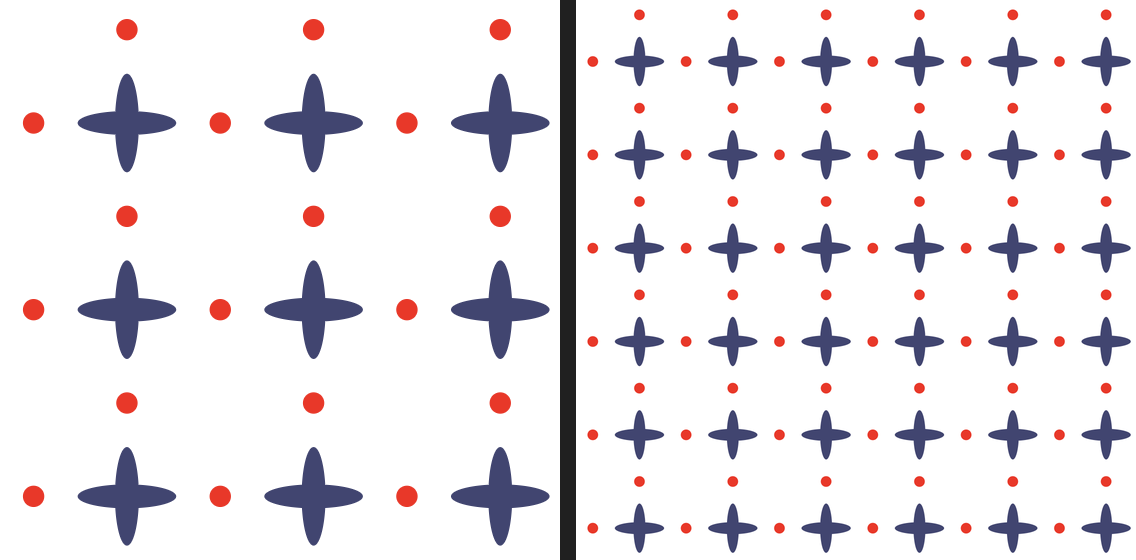
Left, the tile; right, the same tile 2 across and 2 down.
Give the GLSL for this pattern, as a Shadertoy shader.

```glsl
// Seamless grid of navy four-petal crosses with red dots halfway between them.

const float REPEATS      = 3.0;                  // cells across and down
const vec2  CROSS_CENTER = vec2(0.680, 0.341);   // all lengths in cell units
const vec2  PETAL_RADII  = vec2(0.264, 0.0642);  // half length, half width
const float DOT_RADIUS   = 0.0572;

const vec3 PAPER = vec3(1.0);
const vec3 NAVY  = vec3(0.255, 0.270, 0.440);
const vec3 RED   = vec3(0.910, 0.220, 0.160);

// Offset from the nearest repeat of a point, in -0.5 .. 0.5
vec2 wrapCell(vec2 p) {
    return fract(p + 0.5) - 0.5;
}

// First-order signed distance to an axis-aligned ellipse
float ellipseDistance(vec2 p, vec2 radii) {
    vec2 q = p / radii;
    return (dot(q, q) - 1.0) / max(2.0 * length(q / radii), 1e-4);
}

// Two crossed ellipses
float crossDistance(vec2 p) {
    return min(ellipseDistance(p, PETAL_RADII),
               ellipseDistance(p, PETAL_RADII.yx));
}

// Dots half a cell away from the cross, sideways and vertically
float dotsDistance(vec2 p) {
    float beside = length(wrapCell(p - vec2(0.5, 0.0)));
    float above  = length(wrapCell(p - vec2(0.0, 0.5)));
    return min(beside, above) - DOT_RADIUS;
}

// Antialiased fill of a signed distance
float fill(float d, float pixel) {
    return clamp(0.5 - d / pixel, 0.0, 1.0);
}

void mainImage(out vec4 fragColor, in vec2 fragCoord) {
    vec2 cell = fragCoord / iResolution.xy * REPEATS;
    float pixel = REPEATS / min(iResolution.x, iResolution.y);
    vec2 p = wrapCell(cell - CROSS_CENTER);

    vec3 color = mix(PAPER, NAVY, fill(crossDistance(p), pixel));
    color = mix(color, RED, fill(dotsDistance(p), pixel));
    fragColor = vec4(color, 1.0);
}
```
